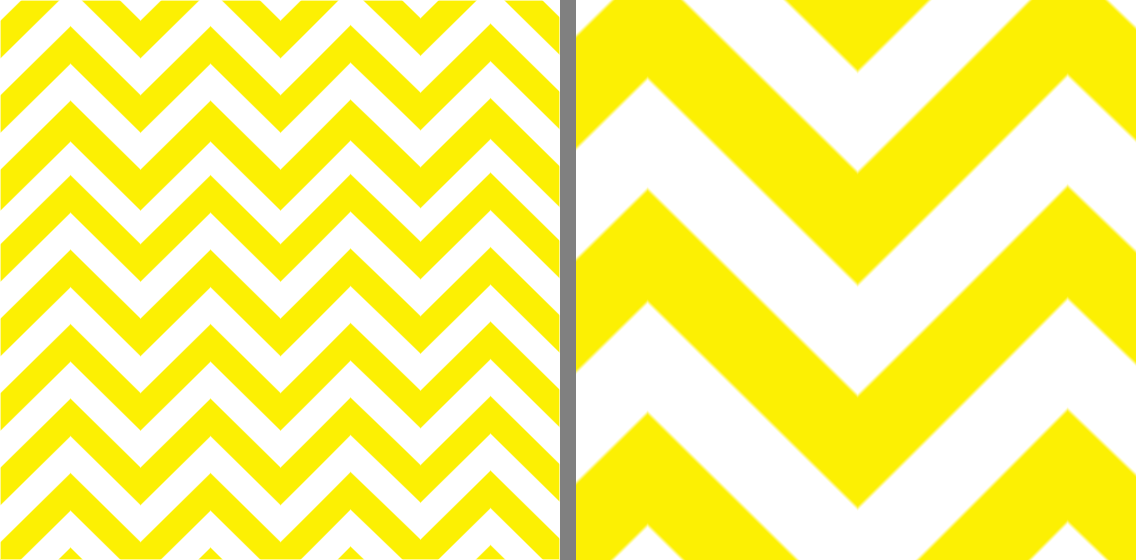
Left, the full canvas; right, a detail of the centre.
Reproduce this pattern procedurally as a three.js fragment shader.

```glsl
// Bold yellow chevron stripes on white, four zigzags across and about
// seven and a half rows down. A triangle wave bends the vertical axis,
// which is then cut into repeating bands; one band is slightly heavier.

#define YELLOW vec3(0.99, 0.94, 0.01)
#define WHITE vec3(1.0)
#define ZIGZAG_PERIOD 0.25
#define ZIGZAG_HEIGHT 0.123
#define ROW_PERIOD 0.133
#define BAND_WIDTH 0.067
#define FIRST_PEAK vec2(0.126, 0.0469)
#define HEAVY_ROW 1.0
#define HEAVY_EXTRA 0.006
#define RIGHT_LIFT 0.0045
#define SOFTNESS 0.002

varying vec2 vUv;

// Drop below the peak: 0 at each peak, 1 at each valley.
float triangleWave(float x) {
  return 1.0 - abs(2.0 * fract(x) - 1.0);
}

// Depth from the top of the canvas, straightened along the chevrons.
float chevronDepth(vec2 uv) {
  float zigzag = ZIGZAG_HEIGHT * triangleWave((uv.x - FIRST_PEAK.x) / ZIGZAG_PERIOD);
  float lift = RIGHT_LIFT * smoothstep(0.5, 0.78, uv.x);
  return 1.0 - uv.y - FIRST_PEAK.y - zigzag + lift;
}

// Coverage of the repeating band; cells start in the white gap.
float bandMask(float depth) {
  float cell = depth / ROW_PERIOD + 0.25;
  float row = floor(cell);
  float local = (cell - row - 0.25) * ROW_PERIOD;
  float heavy = 1.0 - step(0.5, abs(row - HEAVY_ROW));
  float halfWidth = 0.5 * (BAND_WIDTH + HEAVY_EXTRA * heavy);
  float dist = abs(local - halfWidth) - halfWidth;
  return 1.0 - smoothstep(-SOFTNESS, SOFTNESS, dist);
}

// Hairline white margin around the canvas.
float insideMargin(vec2 uv) {
  vec2 inset = min(uv, 1.0 - uv);
  return smoothstep(0.0, SOFTNESS, min(inset.x, inset.y));
}

void main() {
  float ink = bandMask(chevronDepth(vUv)) * insideMargin(vUv);
  gl_FragColor = vec4(mix(WHITE, YELLOW, ink), 1.0);
}
```
